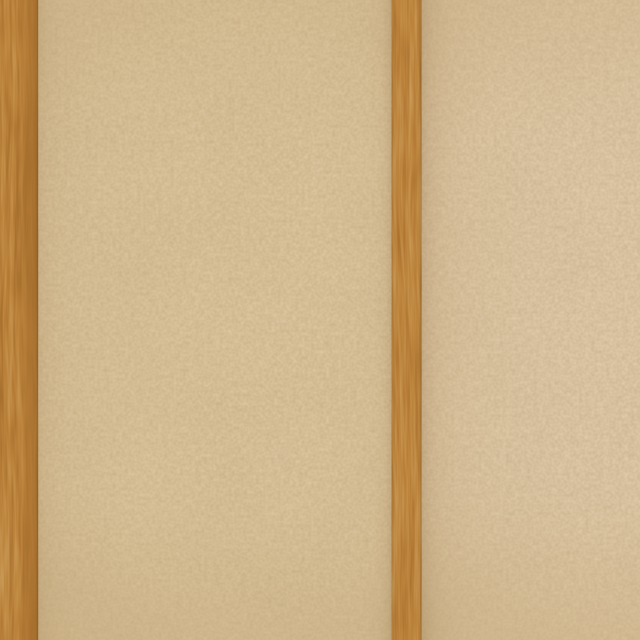
Write a WebGL 2 fragment shader that draws this texture.

```glsl
#version 300 es
precision highp float;
// Pale speckled paper panels between upright wooden battens.
// Battens repeat along x with varied width; bent, stretched gradient noise
// makes the grain, fine noise the paper fibre, and exponentials the shade.

#define PERIOD 0.599
#define FIRST_EDGE 0.0586
#define FIRST_WIDTH 0.066
#define BATTEN_WIDTH 0.0456
#define GRAIN_LINES 135.0
#define GRAIN_BEND 0.007
#define FIBRE_SCALE 210.0
#define FIBRE_DEPTH 0.045
#define SHADE_DEPTH 0.10

uniform vec2 u_resolution;
out vec4 fragColor;

const vec3 PAPER_WARM = vec3(0.832, 0.741, 0.587);
const vec3 PAPER_PALE = vec3(0.846, 0.757, 0.622);
const vec3 PAPER_SHADE = vec3(0.77, 0.66, 0.48);
const vec3 WOOD_DARK = vec3(0.66, 0.44, 0.18);
const vec3 WOOD_MID = vec3(0.74, 0.52, 0.24);
const vec3 WOOD_LIGHT = vec3(0.79, 0.61, 0.35);

vec2 hashGradient(vec2 cell) {
    vec3 q = fract(cell.xyx * vec3(0.1031, 0.1030, 0.0973));
    q += dot(q, q.yzx + 33.33);
    float angle = 6.28318 * fract((q.x + q.y) * q.z);
    return vec2(cos(angle), sin(angle));
}

float gradientNoise(vec2 p) {
    vec2 i = floor(p), f = fract(p);
    vec2 u = f * f * f * (f * (f * 6.0 - 15.0) + 10.0);
    vec2 e = vec2(0.0, 1.0);
    float bottom = mix(dot(hashGradient(i), f),
                       dot(hashGradient(i + e.yx), f - e.yx), u.x);
    float top = mix(dot(hashGradient(i + e), f - e),
                    dot(hashGradient(i + e.yy), f - e.yy), u.x);
    return mix(bottom, top, u.y);
}

float fractalNoise(vec2 p) {
    float sum = 0.0, weight = 0.6;
    for (int octave = 0; octave < 3; octave++) {
        sum += weight * gradientNoise(p);
        p = p * 2.03 + 17.3;
        weight *= 0.55;
    }
    return sum;
}

// across runs from 0 to 1 over the batten
vec3 woodColour(vec2 p, float across, float isFirst) {
    float bend = GRAIN_BEND * gradientNoise(vec2(p.x * 6.0, p.y * 3.2) + 5.0);
    float lean = 0.009 * smoothstep(0.45, 0.72, p.y);
    float x = p.x + bend + lean * (1.0 - isFirst);
    float lines = gradientNoise(vec2(x * GRAIN_LINES, p.y * 4.0) + 31.0);
    float pores = gradientNoise(vec2(x * GRAIN_LINES * 2.3, p.y * 17.0) + 71.0);
    float cloud = fractalNoise(vec2(x * 14.0, p.y * 5.0) + 11.0);

    // the first batten has a smoother, darker right half
    float smoothHalf = isFirst * smoothstep(0.45, 0.85, across);
    float grain = (0.75 * lines + 0.55 * pores) * mix(1.0, 0.3, smoothHalf);
    float tone = grain + 0.35 * cloud - 0.42 * smoothHalf - 0.12 * isFirst;
    vec3 colour = mix(WOOD_MID, WOOD_LIGHT, clamp(tone * 1.5, 0.0, 1.0));
    colour = mix(colour, WOOD_DARK, clamp(-tone * 1.5, 0.0, 1.0));

    // rounded edges
    float rim = exp(-28.0 * across) * (1.0 - isFirst) + exp(-28.0 * (1.0 - across));
    return colour * (1.0 - 0.14 * rim);
}

vec3 paperColour(vec2 p, float fromLeft, float fromRight, float panel) {
    float pale = clamp(panel, 0.0, 1.0);
    vec3 colour = mix(PAPER_WARM, PAPER_PALE, pale);

    // fibre flecks and faint blotches
    float fibre = gradientNoise(p * FIBRE_SCALE)
                + 0.6 * gradientNoise(p * FIBRE_SCALE * 0.47 + 9.0);
    float blotch = fractalNoise(p * 7.0 + 3.0);
    colour += FIBRE_DEPTH * fibre * vec3(0.9, 1.0, 1.1) + 0.015 * blotch;

    // soft falloff at the top, the foot and beside the battens
    float ends = 0.35 * smoothstep(0.75, 1.05, p.y)
               + 0.55 * (1.0 - smoothstep(-0.05, 0.28, p.y));
    float sides = 0.3 * exp(-fromLeft * 9.0) + 0.25 * exp(-fromRight * 30.0);
    colour = mix(colour, PAPER_SHADE, clamp(ends * 0.7 + sides, 0.0, 0.8));
    float shadow = mix(0.5, 1.0, pale) * exp(-fromLeft * 55.0)
                 + 0.9 * exp(-fromRight * 110.0);
    return colour * (1.0 - SHADE_DEPTH * shadow * vec3(0.8, 1.0, 1.3));
}

void main() {
    vec2 p = gl_FragCoord.xy / u_resolution;
    float pixel = 1.0 / u_resolution.x;

    // each cell is a panel followed by its batten
    float shifted = p.x - FIRST_EDGE;
    float cell = floor(shifted / PERIOD);
    float local = shifted - cell * PERIOD;
    float isFirst = step(cell, -0.5);
    float width = mix(BATTEN_WIDTH, FIRST_WIDTH, isFirst);
    float battenStart = PERIOD - width;

    float enter = smoothstep(-pixel, pixel, local - battenStart);
    float leave = 1.0 - smoothstep(0.0, 1.5 * pixel, local);
    float across = clamp((local - battenStart) / width, 0.0, 1.0);

    vec3 paper = paperColour(p, local, max(battenStart - local, 0.0), cell);
    vec3 wood = woodColour(p, across, isFirst);
    fragColor = vec4(mix(paper, wood, max(enter, leave)), 1.0);
}
```
